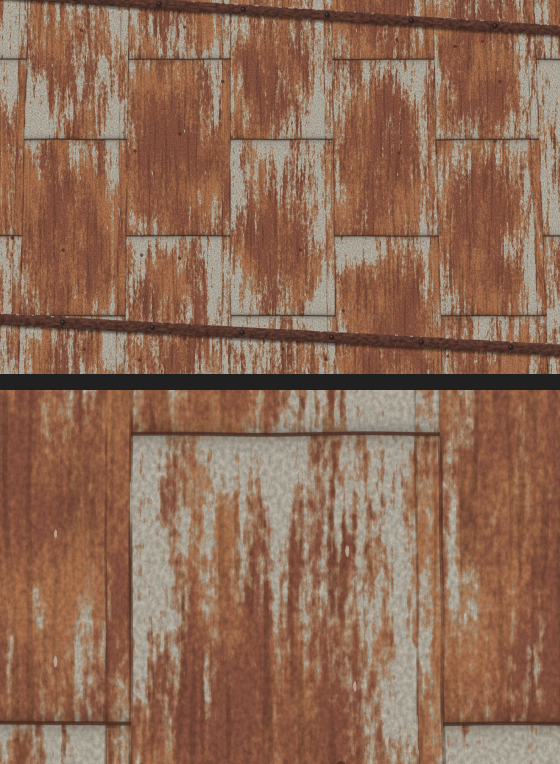
Top: the whole. Bottom: its middle third, enlarged.
This texture is drawn by a Shadertoy shader. Its source:

```glsl
// Layout, in units of canvas height
const float SEAM_ORIGIN = 0.616;
const float PITCH_BOTTOM = 0.2832;
const float PITCH_TOP = 0.2705;
const float PANEL_HEIGHT = 0.472;
const float EVEN_OFFSET = 0.1555;
const float ODD_OFFSET = 0.3695;
const float LAP_START = 0.92;
const float SEAM_HALF = 0.0017;
const float BOLT_RADIUS = 0.0075;
// Bars: height at x = 0, slope, half thickness, first bolt
const vec4 TOP_BAR = vec4(1.017, -0.066, 0.0135, 0.201);
const vec4 LOW_BAR = vec4(0.1465, -0.055, 0.0150, 0.168);
const float TOP_BOLT_STEP = 0.2246;
const float LOW_BOLT_STEP = 0.2396;
// Wear
const float PAINT_BIAS = -0.02;
const float PANEL_VARIATION = 0.42;
const float CORE_RUST = 0.36;
const float GRAIN = 0.20;
// Colours
const vec3 PAINT = vec3(0.67, 0.655, 0.61);
const vec3 STAINED_PAINT = vec3(0.63, 0.51, 0.40);
const vec3 RUST_ORANGE = vec3(0.635, 0.42, 0.285);
const vec3 RUST_RED = vec3(0.50, 0.305, 0.235);
const vec3 SEAM_DARK = vec3(0.29, 0.17, 0.13);
const vec3 BAR_IRON = vec3(0.32, 0.205, 0.17);
const vec3 BOLT_IRON = vec3(0.17, 0.13, 0.125);
const vec3 CHIP = vec3(0.78, 0.73, 0.66);

float hash(vec2 p) {
    vec3 q = fract(vec3(p.xyx) * 0.1031);
    q += dot(q, q.yzx + 33.33);
    return fract((q.x + q.y) * q.z);
}

float cornerSlope(vec2 cell, vec2 offset) {
    float angle = 6.28318 * hash(cell);
    return dot(vec2(cos(angle), sin(angle)), offset);
}

float gradientNoise(vec2 p) {
    vec2 i = floor(p), f = p - i, e = vec2(1.0, 0.0);
    vec2 w = f * f * f * (f * (f * 6.0 - 15.0) + 10.0);
    float low = mix(cornerSlope(i, f), cornerSlope(i + e, f - e), w.x);
    float high = mix(cornerSlope(i + e.yx, f - e.yx), cornerSlope(i + 1.0, f - 1.0), w.x);
    return 1.4 * mix(low, high, w.y);
}

float fbm(vec2 p) {
    float sum = 0.0, gain = 0.6;
    for (int i = 0; i < 4; i++) {
        sum += gain * gradientNoise(p);
        p = p * 2.03 + 17.3;
        gain *= 0.52;
    }
    return sum;
}

// Antialiased band around a signed distance
float band(float d, float halfWidth) {
    float px = 0.8 / iResolution.y;
    return 1.0 - smoothstep(halfWidth - px, halfWidth + px, abs(d));
}

vec3 addBar(vec3 color, vec2 p, vec4 bar, float boltStep) {
    float y = p.y - bar.x - bar.y * p.x - 0.0012 * gradientNoise(vec2(p.x * 14.0, bar.x));
    float rough = fbm(p * vec2(75.0, 130.0));
    // Cast shadow and body
    color *= 1.0 - 0.45 * smoothstep(-bar.z - 0.012, -bar.z, y) * step(y, 0.0);
    vec3 iron = BAR_IRON * (1.0 + 0.45 * rough + 0.14 * y / bar.z);
    iron = mix(iron, RUST_RED, 0.4 * smoothstep(0.15, 0.6, fbm(p * vec2(20.0, 70.0) + 8.0)));
    color = mix(color, iron, band(y, bar.z));
    // Chipped paint along the upper edge
    float chips = smoothstep(0.25, 0.5, gradientNoise(vec2(p.x * 75.0, bar.x * 40.0)));
    color = mix(color, CHIP, 0.6 * chips * band(y - bar.z, 0.0018));
    // Bolts
    float boltX = (fract((p.x - bar.w) / boltStep + 0.5) - 0.5) * boltStep;
    float r = length(vec2(boltX, y));
    color = mix(color, BOLT_IRON, band(r, BOLT_RADIUS));
    float glint = length(vec2(boltX + 0.0015, y - 0.0025));
    return mix(color, CHIP, 0.35 * band(glint, 0.0022));
}

void mainImage(out vec4 fragColor, in vec2 fragCoord) {
    vec2 p = fragCoord / iResolution.y;

    // Staggered panels on gently fanned columns
    float pitch = mix(PITCH_BOTTOM, PITCH_TOP, p.y);
    float wobble = 0.0015 * gradientNoise(p * 9.0);
    float u = (p.x + wobble - SEAM_ORIGIN) / pitch;
    float column = floor(u);
    float odd = mod(column, 2.0);
    float v = (p.y + wobble - mix(EVEN_OFFSET, ODD_OFFSET, odd)) / PANEL_HEIGHT;
    vec2 panel = vec2(column, floor(v));
    vec2 f = vec2(u - column, fract(v));
    float lap = step(LAP_START, f.x);
    vec2 seed = vec2(hash(panel + 21.0), hash(panel + 47.0)) * 40.0 + lap * 9.0;

    // Weathering layers
    float broad = fbm(p * vec2(9.0, 5.0) + seed);
    float streak = fbm(p * vec2(65.0, 8.0) + seed);
    float fine = fbm(p * vec2(150.0, 75.0));
    float drip = smoothstep(0.05, 0.5, gradientNoise(p * vec2(135.0, 7.0) + seed));
    float core = 1.0 - smoothstep(0.3, 1.1, length((f - vec2(0.46, 0.44)) * vec2(2.1, 1.8)));

    // Surviving paint, thicker beside the lap and just below the upper seam
    float paint = PAINT_BIAS + (hash(panel + 5.0) - 0.5) * PANEL_VARIATION + 0.06 * odd;
    paint += 0.65 * broad + 0.60 * streak + 0.35 * fine;
    paint -= CORE_RUST * core + 0.16 * drip + 0.12 * lap;
    paint += 0.24 * exp(-pow((f.x - 0.86) / 0.05, 2.0)) + 0.12 * smoothstep(0.75, 1.0, f.y);

    // Rust tones, then stained and clean paint
    float warm = 0.9 * fbm(p * vec2(12.0, 6.0) + seed + 31.0) + 0.45 * streak + 0.5 * fine;
    vec3 color = mix(RUST_RED, RUST_ORANGE, smoothstep(-0.45, 0.35, warm - 0.35 * core + 0.1));
    color *= 1.0 - 0.13 * drip;
    color = mix(color, STAINED_PAINT, 0.8 * smoothstep(-0.22, 0.08, paint));
    color = mix(color, PAINT, 0.92 * smoothstep(0.0, 0.22, paint));
    color *= 1.0 + GRAIN * fbm(p * vec2(240.0, 190.0));

    // Seams with worn, uneven darkness
    float seamX = min(f.x, 1.0 - f.x) * pitch;
    float seamY = min(f.y, 1.0 - f.y) * PANEL_HEIGHT;
    float wear = clamp(0.6 + 0.8 * gradientNoise(p * 24.0), 0.15, 0.95);
    color = mix(color, color * 0.72, exp(-seamY * 160.0));
    color = mix(color, SEAM_DARK, wear * 0.75 * band(seamX, SEAM_HALF));
    color = mix(color, SEAM_DARK, wear * 0.55 * band((f.x - LAP_START) * pitch, SEAM_HALF * 0.7));
    color = mix(color, SEAM_DARK, 0.8 * band(seamY, SEAM_HALF));
    color = mix(color, STAINED_PAINT, 0.4 * wear * band((1.0 - f.y) * PANEL_HEIGHT - 0.005, 0.0013));

    // Scattered nail dents and pale flecks
    for (int i = 0; i < 2; i++) {
        float kind = float(i);
        vec2 grid = p / 0.14 + kind * 13.7;
        vec2 cell = floor(grid);
        vec2 spot = 0.2 + 0.6 * vec2(hash(cell + 3.0), hash(cell + 71.0));
        vec2 d = (grid - cell - spot) * 0.14 * mix(vec2(1.0), vec2(1.6, 0.6), kind);
        float mark = step(0.6, hash(cell + 113.0)) * band(length(d) + 0.0015 * fine, mix(0.0045, 0.0025, kind));
        color = mix(color, mix(SEAM_DARK, CHIP, kind), 0.75 * mark);
    }

    color = addBar(color, p, TOP_BAR, TOP_BOLT_STEP);
    color = addBar(color, p, LOW_BAR, LOW_BOLT_STEP);
    fragColor = vec4(clamp(color, 0.0, 1.0), 1.0);
}
```
